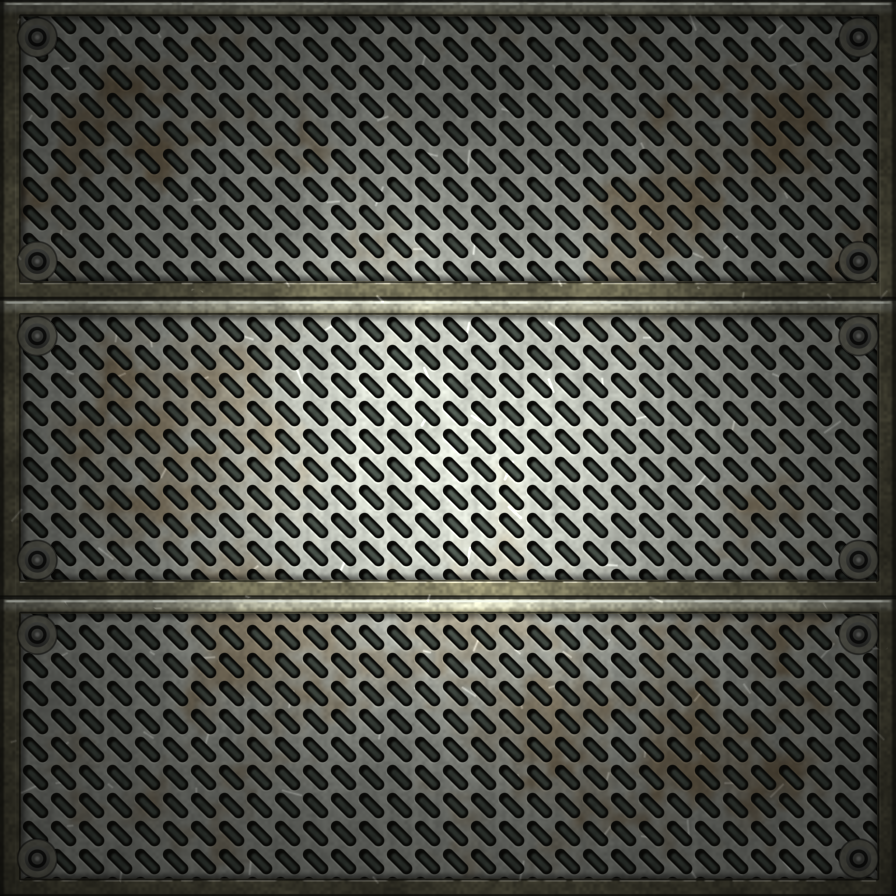
A WebGL 2 fragment shader for this texture:

```glsl
#version 300 es
precision highp float;
// Three stacked steel grille panels: a square grid of diagonal slots, worn rims,
// corner bolts and a soft central glow. Slots, rims and bolts are distance
// functions; grime, streaks and scratches use noise that wraps at the canvas edges.
uniform vec2 u_resolution;
out vec4 outColor;

// Lengths are in slot cells: the canvas is GRID cells wide and high.
const float GRID = 32.0;
const float PANELS = 3.0;
const vec2 SLOT_PHASE = vec2(0.27, 0.23);
const vec2 SLOT_ARM = vec2(0.25, -0.25);
const float SLOT_RADIUS = 0.205;
const float CORE_RADIUS = 0.10;
const vec2 MESH_CENTER = vec2(0.04, 0.02);
const vec2 MESH_HALF = vec2(15.29, 4.73);
const vec2 BOLT_POS = vec2(14.667, 4.0);
const float BOSS_RADIUS = 0.70;
const float LIGHT_MIN = 0.34;
const float LIGHT_GAIN = 0.54;
const float SCRATCH_CELLS = 20.0;
const vec3 STEEL = vec3(0.97, 0.99, 0.94);
const vec3 OLIVE = vec3(0.74, 0.72, 0.56);
const vec3 RUST = vec3(0.72, 0.64, 0.50);
const vec3 CORE = vec3(0.37, 0.42, 0.38);
const vec3 BLACK = vec3(0.035, 0.035, 0.027);
const float TAU = 6.2831853;

float hash(vec2 p) {
  return fract(sin(dot(p, vec2(127.1, 311.7))) * 43758.5453);
}

// Value noise with n cells across the canvas, wrapping at its edges.
float noise(vec2 uv, vec2 n) {
  vec2 p = uv * n, i = floor(p), f = fract(p);
  f = f * f * (3.0 - 2.0 * f);
  vec2 a = mod(i, n), b = mod(i + 1.0, n);
  return mix(mix(hash(a), hash(vec2(b.x, a.y)), f.x),
             mix(hash(vec2(a.x, b.y)), hash(b), f.x), f.y);
}

float segment(vec2 p, vec2 arm) {
  return length(p - arm * clamp(dot(p, arm) / dot(arm, arm), -1.0, 1.0));
}

float box(vec2 p, vec2 halfSize) {
  vec2 d = abs(p) - halfSize;
  return length(max(d, 0.0)) + min(max(d.x, d.y), 0.0);
}

float cover(float d, float soft) {
  return smoothstep(soft, -soft, d);
}

// Short bright marks, one candidate in each cell.
float scratches(vec2 uv, float soft) {
  vec2 p = uv * SCRATCH_CELLS, id = mod(floor(p), SCRATCH_CELLS);
  float angle = TAU * hash(id + 3.0);
  vec2 center = 0.3 + 0.4 * vec2(hash(id + 11.0), hash(id + 23.0));
  vec2 arm = vec2(cos(angle), sin(angle)) * mix(0.04, 0.22, hash(id + 37.0));
  return cover(segment(fract(p) - center, arm) - 0.02, soft) * step(0.68, hash(id + 51.0));
}

void main() {
  vec2 uv = gl_FragCoord.xy / u_resolution;
  vec2 q = uv * GRID;
  float soft = max(0.03, 0.8 * GRID / min(u_resolution.x, u_resolution.y));

  // Panel coordinates, centred on each panel
  float panelHeight = GRID / PANELS;
  vec2 c = vec2(q.x - 0.5 * GRID, (fract(uv.y * PANELS) - 0.5) * panelHeight);
  float side = 0.5 * GRID - abs(c.x);
  float top = 0.5 * panelHeight - c.y;

  // Central glow and wear
  vec2 wave = 0.5 - 0.5 * cos(TAU * uv);
  float light = LIGHT_MIN + LIGHT_GAIN * wave.x * wave.y + 0.05 * (wave.x + wave.y - 1.0);
  float grime = 0.5 * noise(uv, vec2(7.0)) + 0.3 * noise(uv, vec2(23.0)) + 0.2 * noise(uv, vec2(71.0));
  float streak = noise(uv, vec2(160.0, 9.0));
  float grain = noise(uv, vec2(256.0));
  float wear = 0.76 + 0.28 * grime + 0.12 * streak + 0.12 * grain;
  float stain = smoothstep(0.48, 0.8, grime) * (1.0 - 0.7 * wave.x * wave.y);

  // Perforated plate
  vec2 cell = fract(q - SLOT_PHASE + 0.5) - 0.5;
  float slot = segment(cell, SLOT_ARM) - SLOT_RADIUS;
  float lip = segment(cell + vec2(0.03, 0.05), SLOT_ARM) - SLOT_RADIUS;
  float core = segment(cell - vec2(0.03, -0.03), SLOT_ARM * 0.85) - CORE_RADIUS;
  vec3 plate = mix(STEEL, RUST, stain) * light * wear;
  plate *= 1.0 + 0.16 * cover(lip, soft);
  vec3 hole = mix(BLACK, CORE * (0.12 + 0.8 * light) * wear, cover(core, 0.07));
  vec2 bolt = abs(c) - BOLT_POS;
  float boltDist = length(bolt);
  float open = cover(slot, soft) * cover(BOSS_RADIUS - boltDist, soft);
  vec3 color = mix(plate, hole, open);

  // Rim around the plate, with an inset shadow and a worn lower edge
  float mesh = box(c - MESH_CENTER, MESH_HALF);
  float upper = smoothstep(0.0, 0.3, c.y - MESH_HALF.y);
  vec3 rim = mix(OLIVE, STEEL, 0.55 * upper) * light * (0.55 + 0.7 * grime);
  rim *= (0.85 + 0.3 * grain) * mix(0.95, 1.25, upper);
  color *= 1.0 - 0.45 * smoothstep(-0.3, 0.0, mesh);
  color = mix(rim, color, cover(mesh, soft));
  color *= 1.0 - 0.6 * cover(abs(mesh - 0.04) - 0.03, soft);
  float inside = cover(abs(c.x) - MESH_HALF.x, soft);
  float chipped = smoothstep(0.25, 0.55, noise(uv, vec2(96.0, 12.0)));
  float ledge = cover(abs(c.y + MESH_HALF.y + 0.06) - 0.03, soft) * inside;
  color += 0.5 * light * ledge * chipped;
  color += 0.2 * light * cover(abs(side - 0.56) - 0.025, soft) * grime;

  // Seams between panels and the bright edge below each
  float joint = min(top, panelHeight - top);
  color = mix(color, BLACK, 0.75 * cover(joint - 0.07, soft));
  color = mix(color, BLACK, 0.65 * cover(side - 0.14, 0.06));
  float edge = cover(abs(top - 0.14) - 0.04, soft) * smoothstep(0.1, 0.3, side);
  color = mix(color, STEEL * min(1.0, 0.25 + light), edge * (0.65 + 0.35 * chipped));

  // Bolts on round bosses
  vec3 boss = mix(OLIVE, STEEL, 0.5) * light * wear * 0.82;
  color = mix(color, boss, 0.85 * cover(boltDist - BOSS_RADIUS, soft));
  color *= 1.0 - 0.5 * cover(abs(boltDist - BOSS_RADIUS) - 0.03, soft);
  vec3 washer = STEEL * light * (0.55 + 0.35 * (c.y - sign(c.y) * BOLT_POS.y));
  color = mix(color, washer, cover(boltDist - 0.45, soft));
  color *= 1.0 - 0.75 * cover(abs(boltDist - 0.27) - 0.06, soft);
  color += 0.4 * light * cover(boltDist - 0.08, 0.06);

  // Scratches lie on the solid metal only
  color += 0.4 * light * scratches(uv, soft) * (1.0 - open);
  outColor = vec4(clamp(color, 0.0, 1.0), 1.0);
}
```
